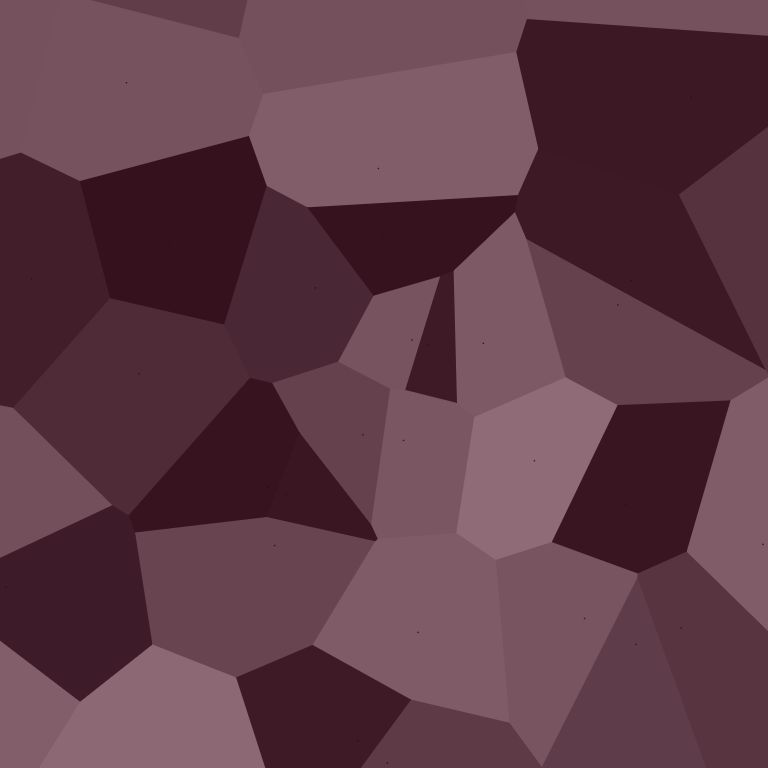
This pattern is drawn by a Shadertoy shader. Its source:

```glsl
// Flat mauve and wine Voronoi shards with a tiny dark speck at each seed.

const float GRID = 6.0;          // seeds per side
const float SCATTER = 1.9;       // seed wander, in grid steps
const float SPECK_RADIUS = 0.001;
const vec3 WINE = vec3(0.205, 0.065, 0.115);
const vec3 MAUVE = vec3(0.58, 0.44, 0.49);

float hash(float n, float salt) {
    return fract(sin(n * 12.9898 + salt * 78.233) * 43758.5453);
}

// Position of a seed: a grid centre, strongly displaced
vec2 seedPoint(float id, float grid, float scatter) {
    vec2 centre = vec2(mod(id, grid), floor(id / grid)) + 0.5;
    vec2 wander = vec2(hash(id, 1.0), hash(id, 2.0)) - 0.5;
    return (centre + scatter * wander) / grid;
}

// Evenly distributed shades, loosened by a random offset
vec3 shardColour(float id, vec3 dark, vec3 light) {
    float shade = fract(id * 0.618 + 0.35 * hash(id, 3.0));
    return mix(dark, light, shade);
}

// Ids of the nearest (x) and second nearest (y) seed
vec2 nearestSeeds(vec2 p, float grid, float scatter) {
    vec2 ids = vec2(0.0);
    vec2 best = vec2(1e5);
    for (float id = 0.0; id < grid * grid; id++) {
        vec2 offset = p - seedPoint(id, grid, scatter);
        float d = dot(offset, offset);
        if (d < best.x) {
            best = vec2(d, best.x);
            ids = vec2(id, ids.x);
        } else if (d < best.y) {
            best.y = d;
            ids.y = id;
        }
    }
    return ids;
}

// Distance from p to the border between seeds a (nearer) and b
float borderDistance(vec2 p, vec2 a, vec2 b) {
    return dot(0.5 * (a + b) - p, (b - a) / max(length(b - a), 1e-5));
}

void mainImage(out vec4 fragColor, in vec2 fragCoord) {
    float pixel = 1.0 / min(iResolution.x, iResolution.y);
    vec2 p = fragCoord * pixel;

    vec2 ids = nearestSeeds(p, GRID, SCATTER);
    vec2 a = seedPoint(ids.x, GRID, SCATTER);
    vec2 b = seedPoint(ids.y, GRID, SCATTER);

    // Flat shards, blended over one pixel at their borders
    float inside = clamp(0.5 + borderDistance(p, a, b) / pixel, 0.0, 1.0);
    vec3 colour = mix(shardColour(ids.y, WINE, MAUVE),
                      shardColour(ids.x, WINE, MAUVE), inside);

    // Seed speck
    float speck = clamp(0.5 + (SPECK_RADIUS - length(p - a)) / pixel, 0.0, 1.0);
    colour = mix(colour, WINE * 0.7, 0.8 * speck);

    fragColor = vec4(colour, 1.0);
}
```
